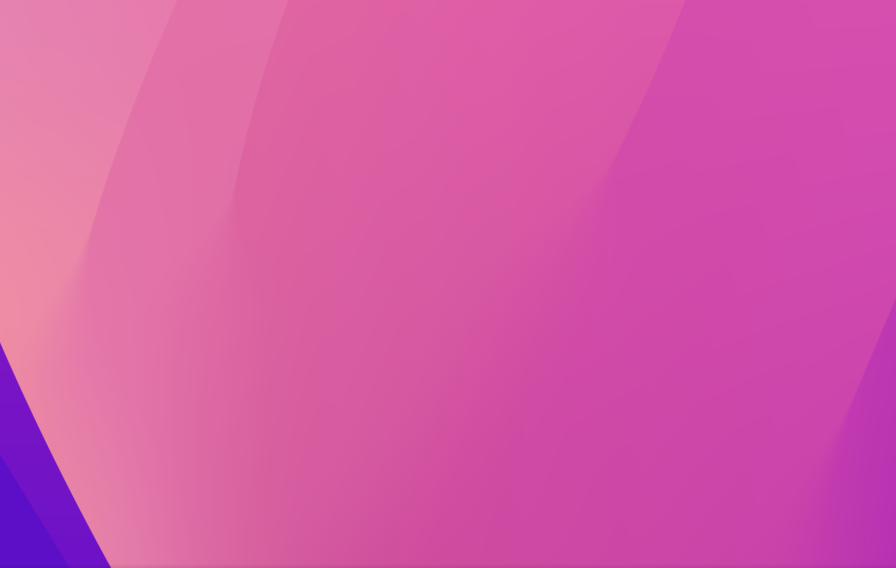
A Shadertoy shader for this background:

```glsl
// Horizontal position of a gently bent fold at height y
float foldX(float y, float base, float lean, float bend) {
    return base + lean * y + bend * y * y;
}

// Coverage to the right of a fold, crisp above yHigh and blurred below yLow
float foldMask(vec2 uv, float edge, float yLow, float yHigh, float blur, float pixel) {
    float halfWidth = mix(blur, pixel, smoothstep(yLow, yHigh, uv.y));
    return smoothstep(-halfWidth, halfWidth, uv.x - edge);
}

// Four-corner gradient across the span from x0 to x1
vec3 sheet(vec2 uv, float x0, float x1,
           vec3 lowLeft, vec3 lowRight, vec3 topLeft, vec3 topRight) {
    float t = clamp((uv.x - x0) / (x1 - x0), 0.0, 1.0);
    return mix(mix(lowLeft, lowRight, t), mix(topLeft, topRight, t), uv.y);
}

void mainImage(out vec4 fragColor, in vec2 fragCoord) {
    vec2 uv = fragCoord / iResolution.xy;
    float pixel = 1.0 / iResolution.x;

    // Sheet colours, from the pale left to the violet right
    vec3 blush = sheet(uv, 0.0, 0.2,
        vec3(0.93, 0.54, 0.63), vec3(0.89, 0.50, 0.66),
        vec3(0.90, 0.51, 0.69), vec3(0.90, 0.48, 0.68));
    blush += vec3(0.018, 0.022, -0.012) * exp(-12.0 * pow(uv.y - 0.5, 2.0));
    vec3 rose = sheet(uv, 0.1, 0.32,
        vec3(0.89, 0.48, 0.67), vec3(0.86, 0.41, 0.64),
        vec3(0.89, 0.44, 0.65), vec3(0.89, 0.44, 0.66));
    vec3 pink = sheet(uv, 0.25, 0.72,
        vec3(0.84, 0.37, 0.62), vec3(0.80, 0.29, 0.62),
        vec3(0.88, 0.40, 0.63), vec3(0.865, 0.35, 0.665));
    vec3 magenta = sheet(uv, 0.45, 1.0,
        vec3(0.81, 0.30, 0.62), vec3(0.78, 0.25, 0.68),
        vec3(0.84, 0.30, 0.66), vec3(0.84, 0.31, 0.685));
    vec3 orchid = sheet(uv, 0.88, 1.0,
        vec3(0.775, 0.25, 0.67), vec3(0.72, 0.19, 0.70),
        vec3(0.80, 0.25, 0.68), vec3(0.77, 0.25, 0.70));

    // Fold positions
    float blushEdge = foldX(uv.y, 0.03, 0.05, 0.118) + 0.1 * smoothstep(0.4, 0.0, uv.y);
    float roseEdge = foldX(uv.y, 0.247, -0.085, 0.16);
    float pinkEdge = foldX(uv.y, 0.397, 0.486, -0.118);
    float orchidEdge = foldX(uv.y, 0.8725, 0.268, 0.0);

    // Overlay the sheets from left to right
    vec3 color = mix(blush, rose, foldMask(uv, blushEdge, 0.2, 0.62, 0.10, pixel));
    color = mix(color, pink, foldMask(uv, roseEdge, 0.4, 0.68, 0.11, pixel));
    color = mix(color, magenta, foldMask(uv, pinkEdge, 0.45, 0.74, 0.12, pixel));
    color = mix(color, orchid, foldMask(uv, orchidEdge, 0.0, 0.32, 0.05, pixel));

    // Indigo corner with a darker inner layer
    vec3 violet = mix(vec3(0.43, 0.07, 0.78), vec3(0.47, 0.08, 0.77), uv.y * 3.0);
    vec3 indigo = vec3(0.36, 0.06, 0.78);
    float innerEdge = foldX(uv.y, 0.078, -0.39, 0.0);
    float cornerEdge = foldX(uv.y, 0.124, -0.349, 0.093);
    vec3 corner = mix(indigo, violet, foldMask(uv, innerEdge, -1.0, 0.0, 0.0, pixel));
    color = mix(corner, color, foldMask(uv, cornerEdge, -1.0, 0.0, 0.0, pixel));

    // Thin shade along the lower border
    color *= 1.0 - 0.06 * smoothstep(0.007, 0.002, uv.y);

    fragColor = vec4(color, 1.0);
}
```
